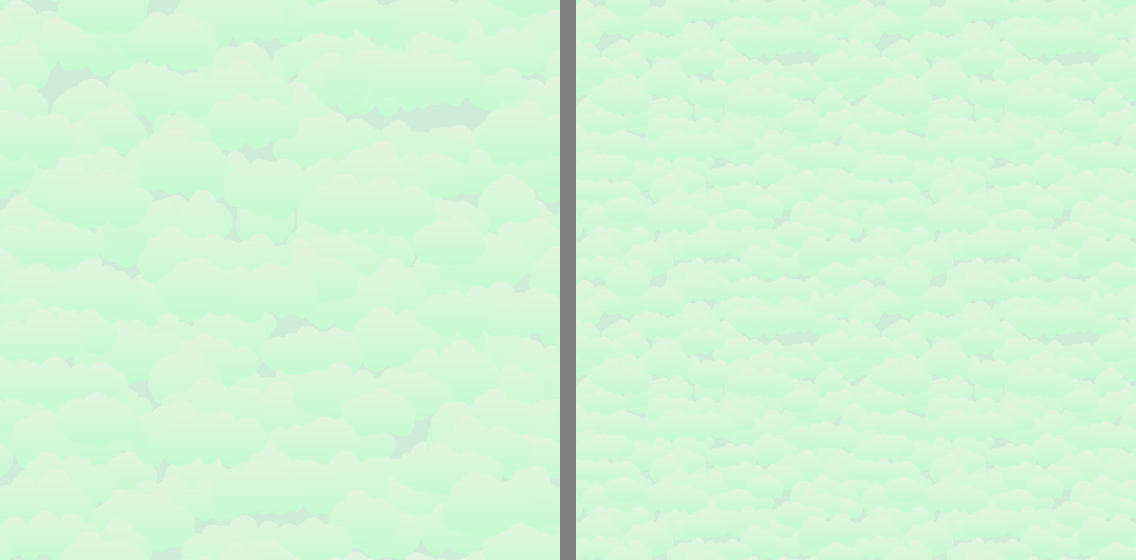
Left: one tile. Right: repeated 2 by 2.
Write a three.js fragment shader that draws this pattern.

```glsl
// A tiling sky of overlapping pastel clouds on a grey-green ground.
// Each cloud is a flat ellipse ringed with round puffs and topped by a crown,
// shaded from pale top to mint base; a shuffled jittered grid is painted in order.
varying vec2 vUv;

const vec3 SKY = vec3(0.808, 0.925, 0.843);
const vec3 CLOUD_TOP = vec3(0.890, 0.953, 0.872);
const vec3 CLOUD_BASE = vec3(0.768, 0.985, 0.818);
const float COLUMNS = 12.0;
const float ROWS = 14.0;
const int CLOUDS = 168;            // COLUMNS * ROWS
const float SHUFFLE = 65.0;        // shares no factor with CLOUDS
const int PUFFS = 14;
const vec2 CORE_MIN = vec2(0.034, 0.022);
const vec2 CORE_MAX = vec2(0.105, 0.042);
const vec2 PUFF_RADIUS = vec2(0.013, 0.025);
const vec2 CROWN_RADIUS = vec2(0.018, 0.028);
const float BASE_FLATTEN = 0.8;    // lower half is shallower
const float MARGIN = 0.036;        // reach of puffs beyond the core
const float EDGE = 0.0011;
const float TAU = 6.2831853;

vec2 hash2(vec2 p) {
  vec3 q = fract(p.xyx * vec3(0.1031, 0.1030, 0.0973));
  q += dot(q, q.yzx + 33.33);
  return fract((q.xx + q.yz) * q.zy);
}

// Shortest offset between points on the wrapping canvas
vec2 wrapOffset(vec2 d) {
  return fract(d + 0.5) - 0.5;
}

float ellipseDistance(vec2 p, vec2 r) {
  return (length(p / r) - 1.0) * min(r.x, r.y);
}

float cloudDistance(vec2 p, vec2 core, float id) {
  float d = ellipseDistance(p, core * vec2(1.0, p.y < 0.0 ? BASE_FLATTEN : 1.0));

  // Puffs around the rim
  for (int j = 0; j < PUFFS; j++) {
    vec2 rnd = hash2(vec2(id + 3.0, float(j) + 17.0));
    float angle = (float(j) + 0.7 * rnd.x) * TAU / float(PUFFS);
    vec2 rim = vec2(cos(angle), sin(angle)) * core * 0.92;
    rim.y *= rim.y < 0.0 ? BASE_FLATTEN : 1.0;
    d = min(d, length(p - rim) - mix(PUFF_RADIUS.x, PUFF_RADIUS.y, rnd.y));
  }

  // Larger crown near the middle of the top
  vec2 rnd = hash2(vec2(id + 5.0, 71.0));
  vec2 crown = vec2((rnd.x - 0.5) * 0.8 * core.x, core.y * 0.9 + 0.006);
  return min(d, length(p - crown) - mix(CROWN_RADIUS.x, CROWN_RADIUS.y, rnd.y));
}

void main() {
  vec3 color = SKY;

  for (int i = 0; i < CLOUDS; i++) {
    // Visit the grid cells in shuffled order
    float id = floor(mod(float(i) * SHUFFLE + 0.5, float(CLOUDS)));
    float row = floor((id + 0.5) / COLUMNS);
    vec2 cell = vec2(id - row * COLUMNS, row);
    vec2 center = (cell + hash2(cell + 11.0)) / vec2(COLUMNS, ROWS);
    vec2 core = mix(CORE_MIN, CORE_MAX, hash2(cell + 47.0));

    vec2 p = wrapOffset(vUv - center);
    vec2 reach = core + MARGIN;
    if (abs(p.x) < reach.x && abs(p.y) < reach.y) {
      float cover = 1.0 - smoothstep(-EDGE, EDGE, cloudDistance(p, core, id));
      float base = -BASE_FLATTEN * core.y - 0.018;
      float top = core.y + 0.028;
      float height = clamp((p.y - base) / (top - base), 0.0, 1.0);
      color = mix(color, mix(CLOUD_BASE, CLOUD_TOP, height), cover);
    }
  }

  gl_FragColor = vec4(color, 1.0);
}
```
